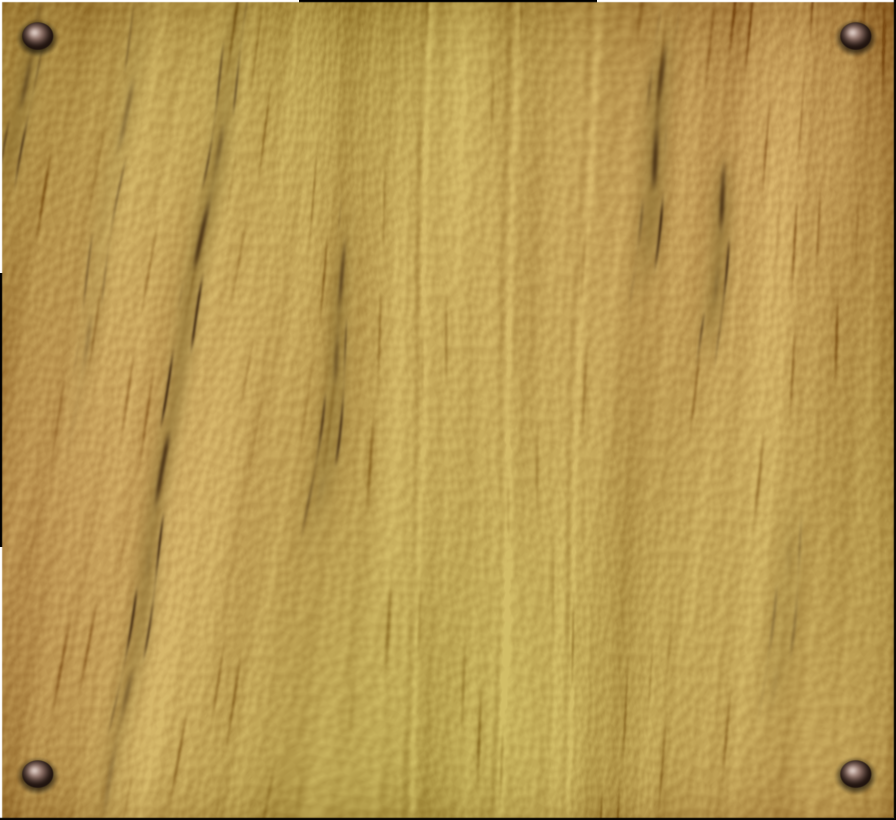
Reproduce this texture procedurally as a Shadertoy shader.

```glsl
// A pale, worn wooden board with leaning grain and a nail in each corner.
// Layered sines make the grain, cellular noise the rough surface; dark veins
// and short flecks follow the grain, and the edges are browned and framed.

const vec3 PALE_WOOD  = vec3(0.805, 0.695, 0.385);
const vec3 BROWN_WOOD = vec3(0.60, 0.46, 0.19);
const vec3 STAIN      = vec3(0.47, 0.38, 0.15);
const vec3 VEIN_DARK  = vec3(0.21, 0.12, 0.04);
const vec3 NAIL_DARK  = vec3(0.13, 0.08, 0.06);
const vec3 NAIL_LIGHT = vec3(0.56, 0.44, 0.40);
const vec3 NAIL_GLINT = vec3(0.90, 0.84, 0.81);

const float BASE_TONE = 0.20;
const float GRAIN_CONTRAST = 0.105;
const float ROUGHNESS = 0.30;
const vec2  ROUGH_SCALE = vec2(105.0, 80.0);
const vec2  FLECK_CELLS = vec2(36.0, 6.5);
const float NAIL_RADIUS = 0.0175;
const float FRAME_WIDTH = 0.0026;

// Veins: grain position, middle height, half length, strength
const int VEIN_COUNT = 7;
const vec4 VEINS[VEIN_COUNT] = vec4[](
    vec4(0.211, 0.52, 0.62, 0.85), vec4(0.403, 0.54, 0.24, 0.75),
    vec4(0.768, 0.81, 0.20, 0.90), vec4(0.855, 0.69, 0.15, 0.85),
    vec4(-0.034, 0.88, 0.14, 0.70), vec4(0.092, 0.76, 0.34, 0.35),
    vec4(0.975, 0.26, 0.16, 0.30));
const vec3 SEAMS = vec3(0.515, 0.620, 0.706);

float hash(vec2 p) {
    return fract(sin(dot(p, vec2(127.1, 311.7))) * 4375.85);
}

// Distance to the nearest scattered point
float cellular(vec2 p) {
    vec2 cell = floor(p), f = fract(p);
    float nearest = 2.0;
    for (int j = -1; j <= 1; j++)
    for (int i = -1; i <= 1; i++) {
        vec2 o = vec2(i, j), id = cell + o;
        vec2 d = o + vec2(hash(id), hash(id + 57.3)) - f;
        nearest = min(nearest, dot(d, d));
    }
    return sqrt(nearest);
}

// Position across the grain; the lean differs over the board
float grainPosition(vec2 p) {
    float lean = mix(0.165, 0.018, smoothstep(0.30, 0.52, p.x));
    lean += 0.085 * smoothstep(0.66, 0.82, p.x) * smoothstep(1.1, 0.88, p.x);
    return p.x - lean * (p.y - 0.5) + 0.002 * sin(p.y * 9.0 + p.x * 14.0);
}

float grainLayers(float g, float y) {
    float sum = 0.0, freq = 17.0, amp = 1.0;
    for (int i = 0; i < 7; i++) {
        float k = float(i);
        sum += amp * sin(g * freq + k * 2.3 + 1.3 * sin(y * (2.0 + k) + k * 1.7));
        freq *= 1.79;
        amp *= 0.80;
    }
    return sum;
}

// Short soft strokes, one at most in each long cell
float flecks(float g, float y) {
    vec2 q = vec2(g, y) * FLECK_CELLS;
    q.y += 5.0 * hash(vec2(floor(q.x), 3.0));
    vec2 id = floor(q), f = fract(q) - 0.5;
    f.x -= 0.4 * (hash(id + 11.0) - 0.5);
    float along = smoothstep(0.48, 0.05, abs(f.y));
    float across = exp(-f.x * f.x / 0.008);
    return along * across * smoothstep(0.55, 1.0, hash(id));
}

// x: wide stain, y: dark broken fibres
vec2 veins(float g, float y) {
    vec2 ink = vec2(0.0);
    for (int i = 0; i < VEIN_COUNT; i++) {
        vec4 v = VEINS[i];
        float k = float(i);
        float fade = v.w * smoothstep(1.0, 0.35, abs(y - v.y) / v.z);
        float d = g - v.x + 0.002 * sin(y * 21.0 + k);
        ink.x += fade * exp(-d * d / 0.00022);
        for (int j = -1; j <= 1; j++) {
            float n = float(j), s = d - 0.011 * n;
            float gaps = sin(y * 19.0 + k * 2.1 + n * 2.4) + 0.7 * sin(y * 47.0 + k + n * 4.0);
            float width = j == 0 ? 0.0036 : 0.0022;
            ink.y += fade * smoothstep(-0.1, 1.4, gaps) * exp(-s * s / (width * width));
        }
    }
    return min(ink, 1.0);
}

void mainImage(out vec4 fragColor, in vec2 fragCoord) {
    vec2 p = fragCoord / iResolution.y;
    float wide = iResolution.x / iResolution.y, pixel = 1.0 / iResolution.y;
    float g = grainPosition(p);

    // Grain, rough relief and browned edges
    float tone = BASE_TONE + GRAIN_CONTRAST * grainLayers(g, p.y);
    vec2 rough = vec2(g, p.y) * ROUGH_SCALE;
    tone += ROUGHNESS * (cellular(rough) - cellular(rough + vec2(0.45, -0.4)));
    tone += 0.55 * exp((p.y - 1.0) / 0.06) + 0.40 * exp(-p.y / 0.035);
    tone += 0.45 * exp(-p.x / 0.05) + 0.50 * exp((p.x - wide) / 0.08);
    for (int i = 0; i < 3; i++) {
        float d = (g - SEAMS[i]) / 0.004;
        tone += 0.22 * exp(-(d + 2.0) * (d + 2.0)) - 0.28 * exp(-d * d);
    }
    tone += 0.75 * flecks(g, p.y);
    vec3 color = mix(PALE_WOOD, BROWN_WOOD, clamp(tone, -0.15, 1.6));
    color += vec3(0.008, -0.010, 0.006) * (sin(p.x * 7.0 + 1.2) + sin(p.y * 5.0 - p.x * 3.0));

    vec2 ink = veins(g, p.y);
    color = mix(color, STAIN, 0.50 * ink.x);
    color = mix(color, VEIN_DARK, 0.80 * ink.y);

    // Domed nails with a soft shadow
    vec2 center = vec2(p.x < 0.5 * wide ? 0.046 : wide - 0.049, p.y < 0.5 ? 0.056 : 0.956);
    vec2 n = (p - center) / NAIL_RADIUS * vec2(0.93, 1.05);
    color *= 1.0 - 0.6 * smoothstep(1.5, 0.8, length(n + vec2(0.0, 0.15)));
    vec3 nail = mix(NAIL_LIGHT, NAIL_DARK, smoothstep(0.2, 1.1, length(n - vec2(-0.1, 0.2))));
    nail = mix(nail, NAIL_GLINT, 0.8 * exp(-dot(n - vec2(-0.2, 0.25), n - vec2(-0.2, 0.25)) * 9.0));
    color = mix(color, nail, smoothstep(pixel, -pixel, (length(n) - 1.0) * NAIL_RADIUS));

    // Thin frame: dark right and bottom, part dark and part pale elsewhere
    vec2 third = step(abs(vec2(p.x / wide, p.y) - 0.5), vec2(1.0 / 6.0));
    vec2 low = smoothstep(FRAME_WIDTH + pixel, FRAME_WIDTH - pixel, p);
    vec2 high = smoothstep(FRAME_WIDTH + pixel, FRAME_WIDTH - pixel, vec2(wide, 1.0) - p);
    color = mix(color, vec3(1.0 - third.y), low.x);
    color = mix(color, vec3(1.0 - third.x), high.y);
    color = mix(color, vec3(0.03, 0.02, 0.01), max(high.x, low.y));
    fragColor = vec4(color, 1.0);
}
```
